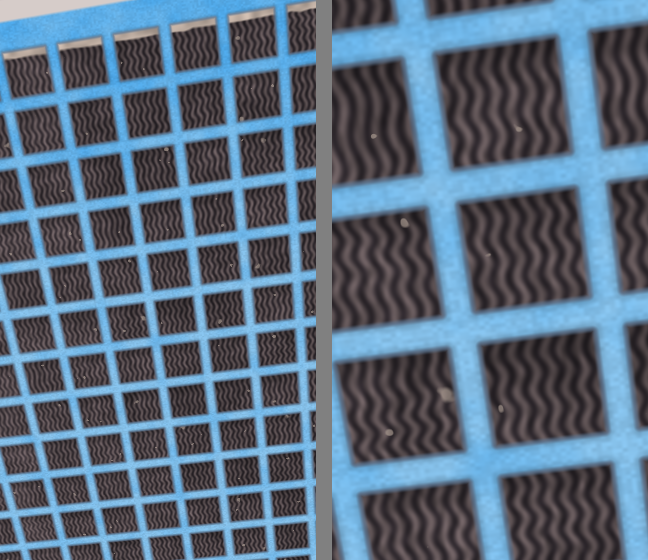
Left, the full canvas; right, a detail of the centre.
Reproduce this pattern procedurally as a Shadertoy shader.

```glsl
// Blue painted grille in perspective over dusty, wavy dark radiator fins.
#define BAR_HALF vec2(0.088, 0.098)
#define CORNER 0.035
#define FINS_PER_CELL 9.0
#define WAVES_PER_CELL 3.6
#define WAVE_AMOUNT 0.2
#define FRAME_TOP -0.36
#define DUST_CHANCE 0.4
#define PAINT_LIGHT vec3(0.52, 0.75, 0.91)
#define PAINT_DEEP vec3(0.30, 0.65, 0.90)
#define FIN_LIGHT vec3(0.36, 0.315, 0.32)
#define FIN_DARK vec3(0.13, 0.112, 0.13)
#define CREAM vec3(0.80, 0.73, 0.68)

const float TAU = 6.28318;

float hash(vec2 p) {
    uvec2 q = uvec2(ivec2(floor(p))) * uvec2(1597u, 3812u);
    uint n = (q.x ^ q.y) * 48271u + 9781u;
    n = ((n >> 15u) ^ n) * 73939u;
    n = ((n >> 13u) ^ n) * 60493u;
    return float((n >> 8u) & 65535u) / 65535.0;
}

float noise(vec2 p) {
    vec2 i = floor(p), f = fract(p);
    f = f * f * (3.0 - 2.0 * f);
    return mix(mix(hash(i), hash(i + vec2(1, 0)), f.x),
               mix(hash(i + vec2(0, 1)), hash(i + vec2(1, 1)), f.x), f.y);
}

float fbm(vec2 p) {
    float sum = 0.0, gain = 0.5;
    for (int i = 0; i < 3; i++) {
        sum += gain * noise(p);
        p = p * 2.03 + 17.0;
        gain *= 0.5;
    }
    return sum / 0.875;
}

float roundedBox(vec2 p, vec2 halfSize, float radius) {
    vec2 q = abs(p) - halfSize + radius;
    return length(max(q, 0.0)) + min(max(q.x, q.y), 0.0) - radius;
}

// Canvas position (y down) to grid coordinates, one unit per cell
vec2 gridCoord(vec2 p) {
    mat3 project = mat3(0.6773, -0.1192, -0.0294,
                        0.4131, 1.9506, 0.3324,
                        0.1944, 0.3102, 1.0);
    vec3 q = inverse(project) * vec3(p, 1.0);
    return 1.0 + vec2(4.0, 10.0) * q.xy / q.z;
}

vec3 finColor(vec2 uv, vec2 local) {
    float drift = 6.0 * noise(uv * 1.3 + 40.0);
    float wave = sin(uv.y * TAU * WAVES_PER_CELL + drift) + 0.5 * (noise(uv * 5.0) - 0.5);
    float ridge = 0.5 + 0.5 * cos(TAU * (uv.x * FINS_PER_CELL + WAVE_AMOUNT * wave));
    float haze = fbm(uv * 1.7 + 90.0);
    float left = smoothstep(3.0, -2.0, uv.x);
    ridge = mix(ridge, 0.65, 0.15 + 0.3 * haze * left);
    vec3 color = mix(FIN_DARK, FIN_LIGHT, ridge);
    color *= 0.8 + 0.4 * haze + 0.12 * left;
    color *= 0.85 + 0.3 * noise(uv * vec2(24.0, 12.0));
    return color * mix(0.78, 1.05, smoothstep(-0.45, -0.1, local.y));
}

// Irregular pale specks, a few candidates per cell
float dustMask(vec2 cell, vec2 local) {
    float mask = 0.0;
    for (int i = 0; i < 3; i++) {
        vec2 seed = cell + float(i) * vec2(31.0, 57.0) + 200.0;
        vec2 center = 0.7 * (vec2(hash(seed), hash(seed + 83.0)) - 0.5);
        float size = mix(0.02, 0.065, pow(hash(seed + 129.0), 3.0));
        float d = length(local - center) + 0.05 * (noise(local * 22.0 + seed) - 0.5);
        float present = step(hash(seed + 171.0), DUST_CHANCE);
        mask = max(mask, present * smoothstep(size, size * 0.3, d) * 0.65);
    }
    return mask;
}

vec3 paintColor(vec2 uv, float depth) {
    float fade = smoothstep(-0.5, 5.0, uv.y);
    float patchy = fbm(uv * 2.5 + 60.0) - 0.5;
    vec3 color = mix(PAINT_DEEP, PAINT_LIGHT, clamp(0.15 + 0.75 * fade + 0.9 * patchy, 0.0, 1.0));
    color *= 0.95 + 0.1 * noise(uv * vec2(28.0, 34.0));
    return color * mix(0.88, 1.0, smoothstep(0.0, 0.06, depth));
}

void mainImage(out vec4 fragColor, in vec2 fragCoord) {
    vec2 p = fragCoord / iResolution.xy;
    vec2 uv = gridCoord(vec2(p.x, (1.0 - p.y) * 16.0 / 9.0));
    vec2 cell = floor(uv), local = fract(uv) - 0.5;
    float blur = 0.012 + 0.7 * max(fwidth(uv.x), fwidth(uv.y));
    float d = roundedBox(local, 0.5 - BAR_HALF, CORNER);
    if (uv.y < 0.0) d = 0.1;

    // Fins, dust and the pale strip under the top edge
    vec3 color = finColor(uv, local);
    color = mix(color, CREAM * 0.85, dustMask(cell, local));
    float strip = smoothstep(0.26 + blur, 0.26 - blur, uv.y + 0.04 * noise(uv * 6.0));
    color = mix(color, CREAM * (0.75 + 0.3 * noise(uv * 7.0)), strip);

    // Grey-blue rim, then painted bars
    color = mix(color, vec3(0.37, 0.47, 0.58), 0.8 * smoothstep(-0.03 - blur, -0.01, d));
    color = mix(color, paintColor(uv, d), smoothstep(-blur, blur, d));

    // Pale casing above the frame, darkening at the far edge
    vec3 casing = mix(vec3(0.84, 0.80, 0.79), vec3(0.40, 0.35, 0.37), smoothstep(-0.68, -0.8, uv.y));
    color = mix(color, casing, smoothstep(FRAME_TOP + 0.03, FRAME_TOP - 0.03, uv.y));
    fragColor = vec4(color, 1.0);
}
```
